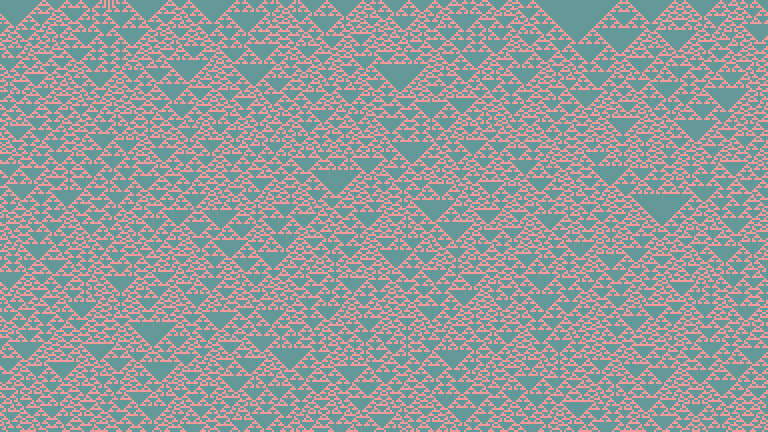
Give the GLSL for this pattern, as a Shadertoy shader.

```glsl
// Chaotic one-dimensional cellular automaton growing downward from sparse seeds.

#define COLUMNS 384            // cells across the canvas, packed as 3 x 4 x 32 bits
#define MAX_ROWS 1024          // limit on the simulated generations
#define SEED_DENSITY 0.09      // share of live cells in the first row
#define SEED 17.0              // picks another first row
#define LIVE_COLOR vec3(0.98, 0.60, 0.60)
#define DEAD_COLOR vec3(0.39, 0.60, 0.60)

vec4 hash(vec4 n) {
    return fract(sin(n * 12.9898 + SEED * 78.233) * 43758.5453);
}

// 128 random first-row cells, one bit each
uvec4 seedCells(float firstColumn) {
    uvec4 cells = uvec4(0u);
    for (int bit = 0; bit < 32; bit++) {
        vec4 column = firstColumn + float(bit) + vec4(0.0, 32.0, 64.0, 96.0);
        uvec4 alive = uvec4(lessThan(hash(column), vec4(SEED_DENSITY)));
        cells |= alive << uint(bit);
    }
    return cells;
}

// A cell lives if exactly one of itself and its two neighbours was alive
uvec4 nextGeneration(uint before, uvec4 cells, uint after) {
    uvec4 left = (cells << 1) | (uvec4(before, cells.xyz) >> 31);
    uvec4 right = (cells >> 1) | (uvec4(cells.yzw, after) << 31);
    return (left ^ cells ^ right) & ~(left & cells & right);
}

// State of one cell, with the columns wrapping around
float cellAt(uvec4 a, uvec4 b, uvec4 c, int column) {
    column = (column + COLUMNS) % COLUMNS;
    int word = column >> 5;
    uvec4 cells = word < 4 ? a : (word < 8 ? b : c);
    return float((cells[word & 3] >> uint(column & 31)) & 1u);
}

void mainImage(out vec4 fragColor, in vec2 fragCoord) {
    // Position in cells, rows counted from the top
    float pixelSize = float(COLUMNS) / iResolution.x;
    vec2 position = vec2(fragCoord.x, iResolution.y - fragCoord.y) * pixelSize;

    // Nearest cell border and how much of the pixel lies beyond it
    vec2 farEdge = position + 0.5 * pixelSize;
    vec2 border = floor(farEdge);
    vec2 coverage = clamp((farEdge - border) / pixelSize, 0.0, 1.0);
    int column = int(border.x);
    int row = min(int(border.y), MAX_ROWS);

    // Run the automaton, keeping the last two rows
    uvec4 a = seedCells(0.0), b = seedCells(128.0), c = seedCells(256.0);
    uvec4 oldA = a, oldB = b, oldC = c;
    for (int i = 0; i < MAX_ROWS; i++) {
        if (i >= row) break;
        oldA = a;
        oldB = b;
        oldC = c;
        a = nextGeneration(oldC.w, oldA, oldB.x);
        b = nextGeneration(oldA.w, oldB, oldC.x);
        c = nextGeneration(oldB.w, oldC, oldA.x);
    }

    // Blend the four cells under the pixel by area
    float upper = mix(cellAt(oldA, oldB, oldC, column - 1),
                      cellAt(oldA, oldB, oldC, column), coverage.x);
    float lower = mix(cellAt(a, b, c, column - 1),
                      cellAt(a, b, c, column), coverage.x);
    float alive = mix(upper, lower, coverage.y);

    fragColor = vec4(mix(DEAD_COLOR, LIVE_COLOR, alive), 1.0);
}
```
